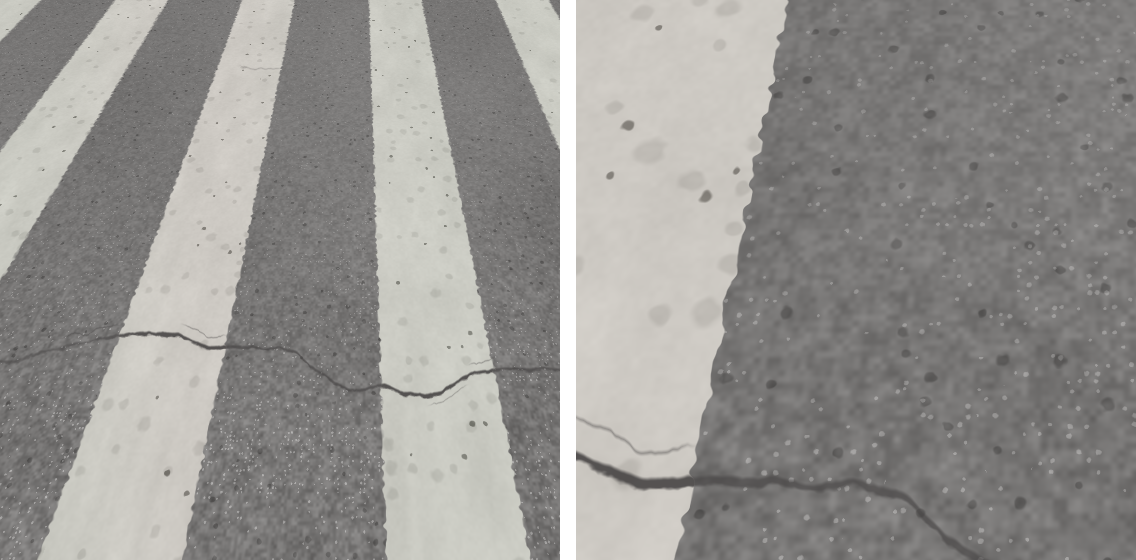
Left, the full canvas; right, a detail of the centre.
Reproduce this texture procedurally as a Shadertoy shader.

```glsl
// Worn pale crossing stripes on grey asphalt in perspective, cut by one jagged crack.
#define VANISH vec2(0.641, 1.572)
#define STRIPE_PITCH 0.396
#define STRIPE_FILL 0.415
#define STRIPE_SHIFT 0.079
#define ASPHALT vec3(0.474, 0.468, 0.464)
#define PAINT vec3(0.795, 0.788, 0.764)
#define CRACK_COLOR vec3(0.27, 0.26, 0.26)
#define CRACK_WIDTH 0.0032
#define GRAIN_SCALE 280.0
#define GRAIN_DEPTH 0.10

float hash(vec2 p) {
    vec3 q = fract(p.xyx * 0.1031);
    q += dot(q, q.yzx + 33.33);
    return fract((q.x + q.y) * q.z);
}

float valueNoise(vec2 p) {
    vec2 i = floor(p), f = fract(p);
    f = f * f * (3.0 - 2.0 * f);
    return mix(mix(hash(i), hash(i + vec2(1, 0)), f.x),
               mix(hash(i + vec2(0, 1)), hash(i + vec2(1, 1)), f.x), f.y);
}

float layeredNoise(vec2 p) {
    float sum = 0.0, weight = 0.5;
    for (int k = 0; k < 4; k++) {
        sum += weight * valueNoise(p);
        p = p * 2.03 + 17.3;
        weight *= 0.5;
    }
    return sum / 0.9375;
}

// One soft dot per cell, kept with the given chance.
float specks(vec2 p, float chance, float radius) {
    vec2 cell = floor(p);
    vec2 center = 0.3 + 0.4 * vec2(hash(cell + 3.7), hash(cell + 91.3));
    float size = radius * (0.5 + 0.5 * hash(cell + 47.1));
    float dist = length(fract(p) - center) + 0.12 * (valueNoise(p * 5.0) - 0.5);
    return step(hash(cell), chance) * (1.0 - smoothstep(size * 0.5, size, dist));
}

// 1 between two bounds, with soft ends.
float span(float x, float a, float b) {
    return smoothstep(a, a + 0.02, x) * (1.0 - smoothstep(b - 0.02, b, x));
}

// Height of the crack across the canvas.
float crackPath(float x) {
    float y = 0.347 + 0.056 * smoothstep(-0.06, 0.26, x);
    y -= 0.024 * smoothstep(0.29, 0.40, x);
    y -= 0.076 * smoothstep(0.49, 0.64, x);
    y += 0.009 * exp(-pow((x - 0.68) / 0.025, 2.0));
    y -= 0.012 * exp(-pow((x - 0.76) / 0.04, 2.0));
    y += 0.036 * smoothstep(0.76, 0.87, x);
    return y + 0.012 * (layeredNoise(vec2(x * 38.0, 4.0)) - 0.5);
}

// Darkness of a line at a signed offset.
float crackLine(float offset, float width) {
    float soft = 0.0012 + 0.7 / iResolution.y;
    return 1.0 - smoothstep(width - soft, width + soft, abs(offset));
}

void mainImage(out vec4 fragColor, in vec2 fragCoord) {
    vec2 uv = fragCoord / iResolution.xy;

    // Ground plane
    float depth = 1.0 / (VANISH.y - uv.y);
    vec2 ground = vec2((uv.x - VANISH.x) * depth, 1.2 * depth);
    float nearness = 1.0 - smoothstep(0.1, 0.95, uv.y);

    // Stripe mask with slightly ragged edges
    float lane = ground.x / STRIPE_PITCH - STRIPE_SHIFT;
    float aa = fwidth(lane);
    float edge = abs(fract(lane - 0.5 * STRIPE_FILL + 0.5) - 0.5) - 0.5 * STRIPE_FILL;
    edge += 0.014 * (valueNoise(ground * 170.0) - 0.5);
    float paintMask = 1.0 - smoothstep(-aa, aa, edge);

    // Asphalt: clouds, grain, pale chips and dark pits
    float clouds = layeredNoise(uv * 5.0 + 8.0) - 0.5;
    float grain = valueNoise(ground * GRAIN_SCALE) + valueNoise(ground * GRAIN_SCALE * 0.47) - 1.0;
    vec3 asphalt = ASPHALT + 0.07 * clouds + GRAIN_DEPTH * grain * mix(0.4, 1.0, nearness);
    float patches = smoothstep(0.3, 0.7, layeredNoise(ground * 14.0));
    float chips = specks(ground * 210.0, 0.05 + 0.22 * nearness * patches, 0.42);
    asphalt += 0.17 * chips * mix(0.35, 1.0, nearness);
    asphalt -= 0.10 * specks(ground * 75.0 + 9.0, 0.10, 0.35);

    // Paint: warm tint, blotches, lengthwise streaks and small stains
    float blotches = layeredNoise(ground * vec2(22.0, 12.0)) - 0.5;
    float streaks = valueNoise(ground * vec2(75.0, 6.0)) - 0.5;
    float warmth = exp(-pow((uv.x - 0.38) / 0.22, 2.0));
    vec3 paint = PAINT + 0.07 * blotches + 0.028 * streaks * nearness + 0.015 * grain;
    paint += mix(vec3(-0.006, 0.004, -0.004), vec3(0.008, 0.0, 0.0), warmth);
    paint -= 0.06 * specks(ground * 36.0, 0.18, 0.42);
    paint -= 0.28 * specks(ground * 55.0 + 31.0, 0.04, 0.28);

    vec3 color = mix(asphalt, paint, paintMask);

    // Main crack, broad and crumbled on paint, softer on asphalt
    float offset = uv.y - crackPath(uv.x);
    float ragged = layeredNoise(uv * vec2(55.0, 75.0));
    float width = CRACK_WIDTH * (0.25 + 1.35 * ragged) * mix(0.85, 1.1, paintMask);
    float strength = mix(0.62, 0.88, paintMask) * mix(0.65, 1.0, smoothstep(0.12, 0.24, uv.x));
    float crack = strength * crackLine(offset + 0.006 * (ragged - 0.5), width);

    // Hairline branches beside it
    float wander = 0.016 * (layeredNoise(vec2(uv.x * 45.0, 20.0)) - 0.5);
    float branches = span(uv.x, 0.10, 0.22) + span(uv.x, 0.32, 0.41) + span(uv.x, 0.83, 0.89);
    crack = max(crack, 0.5 * branches * crackLine(offset - 0.019 + wander, 0.0007));
    crack = max(crack, 0.4 * span(uv.x, 0.76, 0.84) * crackLine(offset + 0.016 + wander, 0.0007));
    float farLine = uv.y - 0.88 + 0.12 * (uv.x - 0.45) + wander;
    crack = max(crack, 0.35 * span(uv.x, 0.42, 0.51) * crackLine(farLine, 0.0005));

    // Faint grime along the crack
    color -= 0.045 * exp(-abs(offset) / 0.008) * ragged;
    fragColor = vec4(mix(color, CRACK_COLOR, crack), 1.0);
}
```
